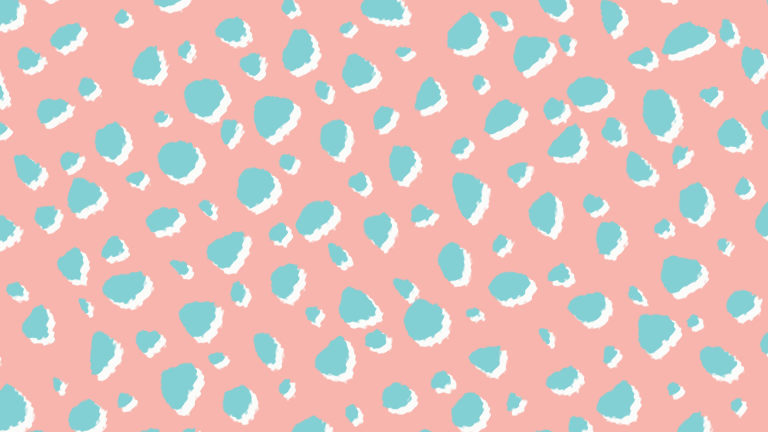
Reproduce this pattern procedurally as a Shadertoy shader.

```glsl
// Scattered teal brush dabs with white offset shadows on a pink ground.

const vec3 PINK  = vec3(0.97, 0.71, 0.68);
const vec3 TEAL  = vec3(0.51, 0.81, 0.83);
const vec3 WHITE = vec3(0.985, 0.985, 0.975);

const float CELL       = 0.117;              // grid pitch, in canvas heights
const float GRID_TILT  = 0.42;               // hides the rows of the grid
const float JITTER     = 0.32;               // centre scatter, in cells
const vec2  BIG_SIZE   = vec2(0.30, 0.44);   // long half axis range, in cells
const vec2  SMALL_SIZE = vec2(0.13, 0.24);
const vec2  ASPECT     = vec2(0.60, 0.88);   // short axis over long axis
const float MAIN_LEAN  = 0.80;               // usual direction, in radians
const float LEAN_RANGE = 1.30;
const float ODD_SHARE  = 0.24;               // share of dabs leaning the other way
const vec2  SHADOW_DIR = vec2(0.77, -0.64);
const float SHADOW_SWELL = 0.0015;
const float ROUGHNESS  = 0.0019;             // ragged edge height
const float SOFTNESS   = 0.0028;             // edge half width

const float TAU = 6.2831853;

vec2 hash2(vec2 p) {
    vec2 k = vec2(dot(p, vec2(127.1, 311.7)), dot(p, vec2(269.5, 183.3)));
    return fract(sin(k) * 43758.5453);
}

mat2 rotation(float a) {
    float c = cos(a), s = sin(a);
    return mat2(c, s, -s, c);
}

// Layered sines for the dry brush edge.
float bristles(vec2 p, float seed) {
    float n = sin(dot(p, vec2(260.0, 130.0)) + seed);
    n += 0.8 * sin(dot(p, vec2(-170.0, 330.0)) + 2.3 * seed + n);
    n += 0.5 * sin(dot(p, vec2(490.0, -380.0)) + 4.1 * seed);
    return n;
}

// Approximate signed distance to a lumpy ellipse with a few blunt corners.
float dabDistance(vec2 p, vec2 axes, float lean, vec2 seed) {
    vec2 q = p * rotation(lean) + 1e-5;
    vec2 u = q / axes;
    float k = length(u);
    float a = atan(u.y, u.x);
    vec2 phase = seed * TAU;
    float radius = 1.12 - 0.19 * abs(sin(1.5 * a + phase.x))
                 + 0.07 * sin(2.0 * a + phase.y)
                 + 0.06 * sin(3.0 * a + phase.x + phase.y)
                 + 0.03 * sin(5.0 * a + 2.0 * phase.x);
    float slope = length(u / axes) / k;

    // The trailing right side is the most ragged.
    float trailing = 0.5 + 0.5 * dot(normalize(p + 1e-5), vec2(0.95, -0.31));
    float ragged = ROUGHNESS * mix(0.3, 1.0, trailing);
    return (k - radius) / slope + ragged * bristles(p, phase.x + phase.y);
}

float coverage(float d) {
    float w = max(SOFTNESS, 0.75 / iResolution.y);
    return 1.0 - smoothstep(-w, w, d);
}

void mainImage(out vec4 fragColor, in vec2 fragCoord) {
    vec2 uv = fragCoord / iResolution.y;
    mat2 tilt = rotation(GRID_TILT);
    vec2 home = floor((uv * tilt) / CELL);

    float dab = 1.0, shadow = 1.0;
    for (int j = -1; j <= 1; j++)
    for (int i = -1; i <= 1; i++) {
        vec2 id = home + vec2(i, j);
        vec2 place = hash2(id), form = hash2(id + 37.0);
        vec2 turn = hash2(id + 71.0), seed = hash2(id + 113.0);

        // Large and small dabs alternate so that they interlock.
        bool big = mod(id.x + id.y, 2.0) < 0.5;
        vec2 span = big ? BIG_SIZE : SMALL_SIZE;
        float size = mix(span.x, span.y, form.x);
        vec2 axes = CELL * size * vec2(1.0, mix(ASPECT.x, ASPECT.y, form.y));
        float lean = MAIN_LEAN + (turn.x - 0.5) * LEAN_RANGE;
        if (turn.y < ODD_SHARE) lean += 1.15;

        vec2 centre = tilt * ((id + 0.5 + (place - 0.5) * JITTER) * CELL);
        vec2 p = uv - centre;
        vec2 offset = SHADOW_DIR * CELL * (0.09 + 0.20 * size);
        dab = min(dab, dabDistance(p, axes, lean, seed));
        shadow = min(shadow, dabDistance(p - offset, axes, lean, seed) - SHADOW_SWELL);
    }

    // Paint the shadows first, then the dabs.
    vec3 color = mix(PINK, WHITE, coverage(shadow));
    color = mix(color, TEAL, coverage(dab));
    fragColor = vec4(color, 1.0);
}
```
